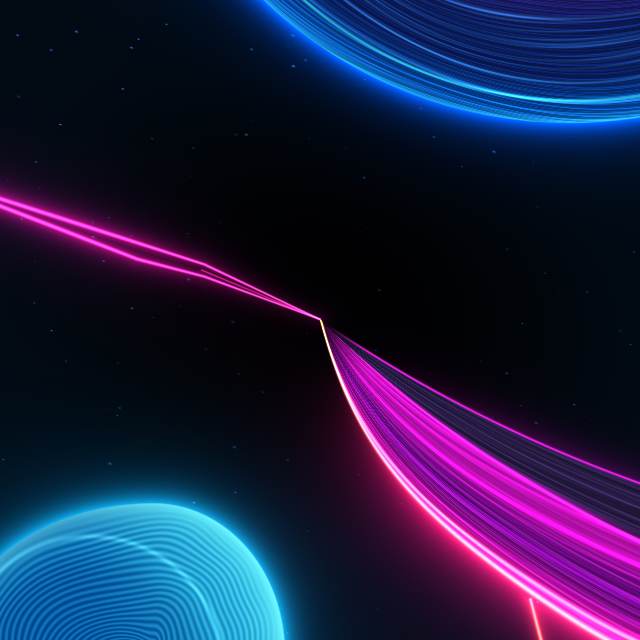
This background is drawn by a WebGL 2 fragment shader. Its source:

```glsl
#version 300 es
precision highp float;
// Neon light trails meeting at the centre of dark space, between two glowing striped discs.
uniform vec2 u_resolution;
out vec4 outColor;

float hash(vec2 p) {
    return fract(sin(dot(p, vec2(127.1, 311.7))) * 43758.55);
}

// Soft line profile of half width w
float stroke(float d, float w) {
    return exp(-d * d / (w * w));
}

float segment(vec2 p, vec2 a, vec2 b) {
    vec2 ab = b - a;
    return length(p - a - ab * clamp(dot(p - a, ab) / dot(ab, ab), 0.0, 1.0));
}

// Approximate signed distance to an ellipse
float ellipse(vec2 q, vec2 radii) {
    float k = length(q / radii);
    return k * (k - 1.0) / max(length(q / (radii * radii)), 1e-4);
}

// Irregular parallel strands from layered sines, 0 to 1
float strands(float x) {
    float s = sin(x) + sin(x * 1.73 + 1.3) + 0.8 * sin(x * 2.91 + 4.0) + 0.6 * sin(x * 5.37);
    return smoothstep(-1.2, 3.2, s);
}

// Sparse bluish stars, one candidate per cell
vec3 stars(vec2 p) {
    vec2 cell = floor(p * 45.0);
    float h = hash(cell);
    vec2 spot = 0.2 + 0.6 * vec2(hash(cell + 7.3), hash(cell + 19.1));
    vec2 q = (fract(p * 45.0) - spot) / 45.0;
    float d = length(vec2(q.x + q.y * 0.4, q.y * 1.3));
    float size = 0.0008 + 0.0016 * hash(cell + 3.7);
    return vec3(0.15, 0.4, 0.75) * stroke(d, size) * step(0.93, h) * hash(cell + 31.0);
}

// Twin pink trails on the left
vec3 pinkTrails(vec2 p) {
    vec2 hub = vec2(0.5, 0.501);
    vec2 bend = vec2(0.319, 0.587), dip = vec2(0.215, 0.595), low = vec2(0.319, 0.568);
    float upper = min(segment(p, vec2(-0.02, 0.696), bend), segment(p, bend, hub));
    float lower = min(segment(p, vec2(-0.02, 0.686), dip), min(segment(p, dip, low), segment(p, low, hub)));
    float middle = segment(p, vec2(0.315, 0.578), hub);
    float reach = smoothstep(0.5, 0.1, p.x);
    float w = 0.0014 + 0.0012 * reach;
    vec3 col = vec3(1.0, 0.32, 0.78) * (stroke(upper, w) + stroke(lower, w));
    col += vec3(0.6, 0.08, 0.42) * stroke(middle, 0.0014);
    float near = min(upper, lower);
    col += vec3(0.6, 0.02, 0.38) * exp(-near / 0.011) * (0.3 + 0.7 * reach);
    return col + vec3(0.2, 0.01, 0.15) * exp(-near / 0.04) * reach;
}

// Curved fan of light, in polar coordinates around the centre
vec3 addFan(vec3 col, vec2 p, float px) {
    vec2 q = p - vec2(0.501, 0.499);
    float r = length(q), angle = atan(q.y, q.x);
    float lower = -1.311 + 0.71 * r + 0.022 * sin(8.5 * (r - 0.27));
    float upper = -0.6 + 0.23 * r;
    float f = (angle - lower) / (upper - lower);
    float below = r * (angle - lower) / 1.08, above = r * (angle - upper);
    float far = smoothstep(0.02, 0.4, r);

    // Halos outside both edges
    float outside = max(-below, 0.0);
    col += (vec3(0.62, 0.04, 0.25) * exp(-outside / 0.04) + vec3(0.2, 0.01, 0.15) * exp(-outside / 0.1))
        * far * step(below, 0.0);
    col += vec3(0.25, 0.0, 0.22) * exp(-max(above, 0.0) / 0.022) * far * step(0.0, above);

    // Sheet: violet below, magenta band, slate veil on top
    float fine = strands(f * 95.0 + 5.0 * r), broad = strands(f * 31.0 - 4.0 * r + 1.0);
    vec3 sheet = mix(vec3(0.72, 0.04, 0.66), vec3(0.44, 0.02, 0.56), smoothstep(0.05, 0.3, f));
    float band = smoothstep(0.3, 0.5, f + 0.08 * broad - 0.15 * (r - 0.3));
    sheet = mix(sheet, vec3(0.9, 0.07, 0.84), band);
    sheet *= 0.72 + 0.5 * broad;
    sheet += vec3(0.3, 0.1, 0.3) * fine * (1.0 - 0.6 * band);
    vec3 veil = vec3(0.17, 0.12, 0.29) * (0.65 + 0.7 * fine) + vec3(0.06, 0.04, 0.1) * broad;
    float split = 0.8 - 0.2 * r;
    sheet = mix(sheet, veil, smoothstep(split - 0.06, split + 0.03, f));
    sheet += vec3(0.8, 0.1, 0.7) * stroke(f - split + 0.03, 0.012);
    float mask = smoothstep(-px, px, below) * smoothstep(px, -px, above);
    col = mix(col, sheet * smoothstep(-0.04, 0.12, r), mask);
    col += vec3(0.85, 0.05, 0.75) * stroke(above, 0.0018) * smoothstep(0.0, 0.1, r);

    // Golden lower rim and its short side branch
    float w = 0.0014 + 0.0045 * r;
    float rim = stroke(below - 0.001, w) + 0.85 * stroke(below - 0.028 * r, w * 0.8);
    float side = segment(p, vec2(0.829, 0.063), vec2(0.848, -0.01));
    col += vec3(0.8, 0.12, 0.25) * exp(-abs(below - 0.01 * r) / (0.003 + 0.016 * r)) * far;
    col += vec3(1.0, 0.78, 0.4) * (rim + 0.8 * stroke(side, 0.0025));
    return col + vec3(0.6, 0.1, 0.15) * exp(-side / 0.009);
}

// Deep blue striped disc at the upper right
vec3 addBlueDisc(vec3 col, vec2 p, float px) {
    vec2 q = p - vec2(0.89, 1.5);
    float d = length(q) - 0.692, h = max(-d, 0.0), a = atan(q.x, -q.y);
    col += vec3(0.0, 0.3, 0.8) * exp(-max(d, 0.0) / 0.016) + vec3(0.0, 0.09, 0.29) * exp(-max(d, 0.0) / 0.055);
    float x = h + 0.006 * sin(a * 5.0 + h * 25.0) + 0.012 * a;
    float ridges = strands(x * 210.0), hair = strands(x * 540.0 + 2.0 * sin(a * 7.0));
    vec3 body = mix(vec3(0.01, 0.38, 0.85), vec3(0.05, 0.14, 0.46), smoothstep(0.005, 0.085, h));
    body = mix(body, vec3(0.15, 0.13, 0.52), smoothstep(0.13, 0.2, h));
    body *= 0.6 + 0.55 * hair;
    body += vec3(0.14, 0.4, 0.55) * ridges * ridges * (0.7 + 0.3 * sin(a * 8.0 + h * 60.0));
    body += vec3(0.15, 0.5, 0.4) * (exp(-h / 0.005) + stroke(h - 0.035 + 0.01 * a, 0.0025));
    return mix(col, body, smoothstep(px, -px, d));
}

// Cyan rippled dome at the lower left, wider on its left side
vec3 addCyanDome(vec3 col, vec2 p, float px) {
    vec2 q = p - vec2(0.24, -0.02);
    float d = ellipse(q, vec2(q.x < 0.0 ? 0.313 : 0.205, 0.2335)), h = max(-d, 0.0);
    col += vec3(0.05, 0.48, 0.62) * exp(-max(d, 0.0) / 0.018) + vec3(0.0, 0.17, 0.27) * exp(-max(d, 0.0) / 0.075);
    float ripple = sin(h * 640.0 + 3.0 * sin(p.x * 23.0 + p.y * 9.0) + 1.5 * sin(p.y * 60.0 - p.x * 31.0));
    vec3 body = mix(vec3(0.03, 0.43, 0.7), vec3(0.2, 0.75, 0.9), smoothstep(-0.15, 0.2, q.x + 0.5 * q.y - 0.06));
    body += vec3(0.25, 0.25, 0.12) * exp(-h / 0.022);
    body += vec3(0.05, 0.1, 0.09) * ripple * smoothstep(0.0, 0.05, h);
    float fold = ellipse(p - vec2(0.14, -0.05), vec2(0.21, 0.212));
    body += vec3(0.14, 0.2, 0.15) * stroke(fold, 0.004) - vec3(0.02, 0.07, 0.06) * smoothstep(0.0, -0.06, fold);
    return mix(col, body, smoothstep(px, -px, d));
}

void main() {
    vec2 p = gl_FragCoord.xy / u_resolution;
    float px = 1.0 / min(u_resolution.x, u_resolution.y);
    // Night sky, black at the centre
    float open = smoothstep(0.08, 0.6, length(p - 0.5));
    vec3 col = mix(vec3(0.002, 0.002, 0.006), vec3(0.006, 0.04, 0.075), open);
    col += stars(p) * (0.3 + 0.7 * open) * 1.4;
    col += pinkTrails(p);
    col = addFan(col, p, px);
    col = addBlueDisc(col, p, px);
    col = addCyanDome(col, p, px);
    outColor = vec4(clamp(col, 0.0, 1.0), 1.0);
}
```
